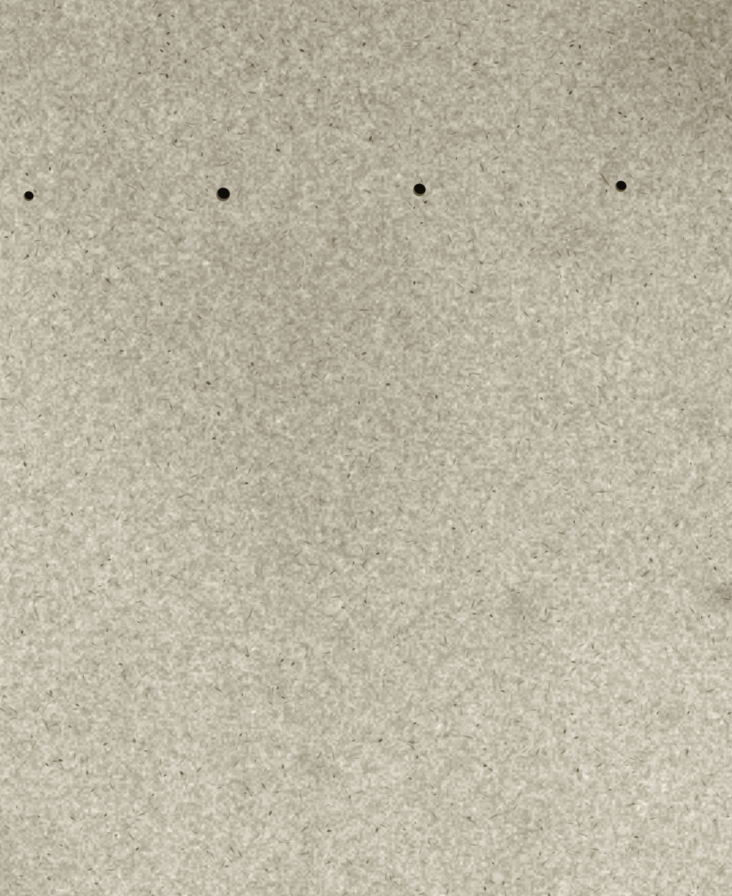
A Shadertoy shader for this texture:

```glsl
// A weathered, speckled fibreboard panel with a row of four drilled holes.
// Soft shading and stains set a scalar tone; value noise and scattered
// rotated flakes add grain, and the tone is mapped to a warm grey ramp.

float hash(vec2 p) {
    vec3 q = fract(vec3(p.xyx) * 0.1031);
    q += dot(q, q.yzx + 33.33);
    return fract((q.x + q.y) * q.z);
}

float valueNoise(vec2 p) {
    vec2 cell = floor(p), f = fract(p);
    f = f * f * (3.0 - 2.0 * f);
    float low = mix(hash(cell), hash(cell + vec2(1, 0)), f.x);
    float high = mix(hash(cell + vec2(0, 1)), hash(cell + vec2(1, 1)), f.x);
    return mix(low, high, f.y);
}

float fbm(vec2 p) {
    float sum = 0.0, weight = 0.5;
    for (int i = 0; i < 5; i++) {
        sum += weight * (valueNoise(p) - 0.5);
        p = mat2(0.8, 0.6, -0.6, 0.8) * p * 2.03 + 17.0;
        weight *= 0.6;
    }
    return sum;
}

// Soft elliptical spot, 1 at its centre.
float spot(vec2 p, vec2 centre, vec2 size) {
    vec2 d = (p - centre) / size;
    return exp(-dot(d, d));
}

// Randomly turned chips on a jittered grid; each carries a tone in -1..1.
float flakes(vec2 p, float cells, float share, vec2 size, float seed, float pixel) {
    vec2 home = floor(p * cells);
    float sum = 0.0;
    for (int y = -1; y <= 1; y++)
    for (int x = -1; x <= 1; x++) {
        vec2 id = home + vec2(x, y) + seed;
        if (hash(id + 3.7) > share) continue;
        vec2 jitter = vec2(hash(id + 11.3), hash(id + 29.1));
        vec2 d = p * cells - (id - seed + jitter);
        float angle = 6.2832 * hash(id + 47.9);
        float c = cos(angle), s = sin(angle);
        d = mat2(c, -s, s, c) * d;
        vec2 radii = size * mix(0.6, 1.3, hash(id + 61.7));
        float edge = (length(d / radii) - 1.0) * radii.y;
        float blur = pixel * cells * 0.8;
        float cover = 1.0 - smoothstep(-blur, blur, edge);
        sum += cover * (2.0 * hash(id + 83.3) - 1.0);
    }
    return sum;
}

// Broad light and dark areas of the board.
float boardTone(vec2 p) {
    float tone = mix(0.775, 0.745, smoothstep(0.0, 0.65, p.y));
    tone -= 0.045 * smoothstep(0.65, 1.0, p.y);
    tone -= 0.040 * spot(p, vec2(0.36, 0.50), vec2(0.15, 0.32));
    tone -= 0.025 * spot(p, vec2(0.30, 0.70), vec2(0.25, 0.12));
    tone -= 0.085 * spot(p, vec2(0.83, 0.96), vec2(0.14, 0.13));
    tone += 0.020 * spot(p, vec2(0.74, 0.20), vec2(0.20, 0.25));
    tone += 0.020 * spot(p, vec2(0.00, 0.58), vec2(0.12, 0.28));
    tone -= 0.025 * spot(p, vec2(0.00, 0.00), vec2(0.10, 0.10));
    return tone + 0.045 * fbm(p * vec2(9.0, 5.0));
}

// Small smudges with ragged outlines.
float stains(vec2 p) {
    vec2 q = p + 0.025 * vec2(fbm(p * 40.0), fbm(p * 40.0 + 53.0));
    float dark = 0.075 * spot(q, vec2(0.580, 0.320), vec2(0.023));
    dark += 0.050 * spot(q, vec2(0.630, 0.735), vec2(0.040, 0.025));
    dark += 0.060 * spot(q, vec2(0.592, 0.082), vec2(0.015));
    dark += 0.070 * spot(q, vec2(0.807, 0.332), vec2(0.020));
    dark += 0.035 * spot(q, vec2(0.785, 0.530), vec2(0.027));
    dark += 0.050 * spot(q, vec2(0.350, 0.147), vec2(0.010, 0.016));
    dark += 0.045 * spot(q, vec2(0.378, 0.394), vec2(0.014));
    return dark;
}

// Dark bore with a lit crescent on its lower wall.
vec3 drillHole(vec3 colour, vec2 p, vec2 centre, float radius, float pixel) {
    vec2 d = p - centre;
    float bore = 1.0 - smoothstep(-pixel, pixel, length(d) - radius);
    float shade = length(d - radius * vec2(0.15, 0.3)) - radius * 0.95;
    vec3 wall = vec3(0.40, 0.36, 0.25);
    vec3 inside = mix(vec3(0.06, 0.05, 0.04), wall, smoothstep(-pixel, pixel, shade));
    return mix(colour, inside, bore);
}

void mainImage(out vec4 fragColor, in vec2 fragCoord) {
    vec2 p = fragCoord / iResolution.y;
    float pixel = 1.0 / iResolution.y;
    float tone = boardTone(p) - stains(p);

    // Pressed fibre grain, from clumps down to dust
    tone += 0.085 * (valueNoise(p * 150.0) - 0.5);
    tone += 0.130 * (valueNoise(p * 330.0 + 71.0) - 0.5);
    tone += 0.055 * flakes(p, 115.0, 0.75, vec2(0.50, 0.20), 100.0, pixel);
    tone += 0.065 * flakes(p, 190.0, 0.60, vec2(0.45, 0.25), 400.0, pixel);

    // Sparse dark specks and splinters
    tone -= 0.30 * abs(flakes(p, 75.0, 0.13, vec2(0.15, 0.09), 700.0, pixel));
    tone -= 0.16 * abs(flakes(p, 100.0, 0.16, vec2(0.38, 0.10), 900.0, pixel));

    vec3 colour = clamp(vec3(tone, tone * 1.04 - 0.054, tone * 1.125 - 0.184), 0.04, 1.0);

    // Hole centre and radius
    vec3 holes[4] = vec3[4](vec3(0.032, 0.781, 0.0055), vec3(0.249, 0.783, 0.0075),
                            vec3(0.468, 0.788, 0.0070), vec3(0.693, 0.792, 0.0062));
    for (int i = 0; i < 4; i++)
        colour = drillHole(colour, p, holes[i].xy, holes[i].z, pixel);
    fragColor = vec4(colour, 1.0);
}
```
